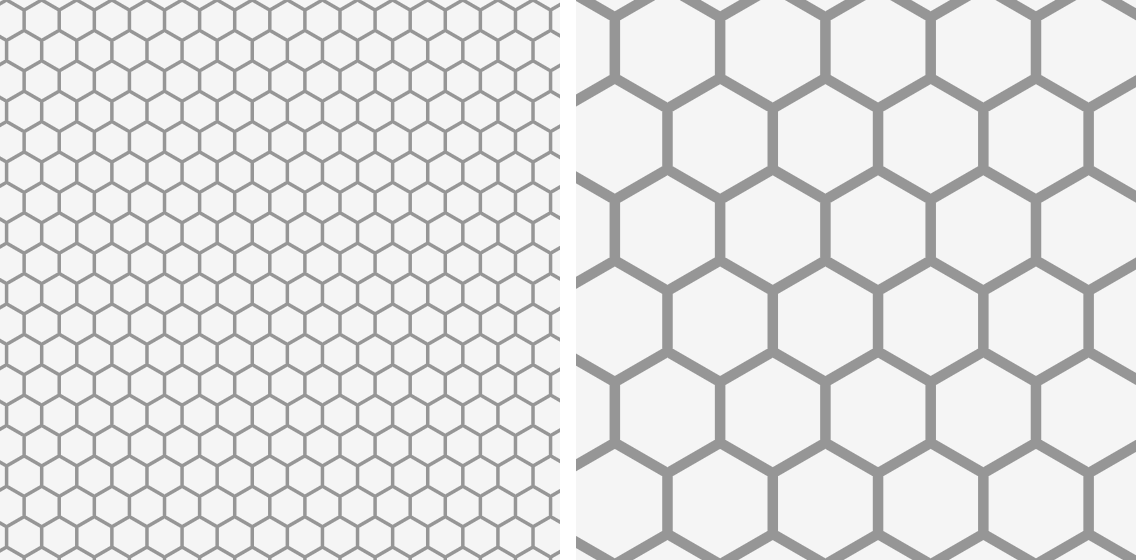
Left: the whole. Right: its middle third, enlarged.
Give the GLSL for this pattern, as a three.js fragment shader.

```glsl
varying vec2 vUv;

// Offset from the centre of the nearest cell in a unit-width, point-up honeycomb.
vec2 hexOffset(vec2 p) {
  vec2 period = vec2(1.0, sqrt(3.0));
  vec2 a = mod(p + 0.5 * period, period) - 0.5 * period;
  vec2 b = mod(p, period) - 0.5 * period;
  return dot(a, a) < dot(b, b) ? a : b;
}

// Distance from a point inside a unit-width hexagon to its nearest side.
float sideDistance(vec2 p) {
  p = abs(p);
  return 0.5 - max(p.x, dot(p, vec2(0.5, 0.5 * sqrt(3.0))));
}

void main() {
  float cellWidth = 0.06267;
  vec2 p = (vUv - vec2(0.0431, 0.584)) / cellWidth;
  float pixel = max(fwidth(vUv.x), fwidth(vUv.y)) / cellWidth;

  // Each cell draws half of the line it shares with its neighbour.
  float distanceToLine = sideDistance(hexOffset(p)) - 0.05;
  float fill = clamp(distanceToLine / pixel + 0.5, 0.0, 1.0);

  vec3 lineGrey = vec3(0.59);
  vec3 cellWhite = vec3(0.96);
  gl_FragColor = vec4(mix(lineGrey, cellWhite, fill), 1.0);
}
```
